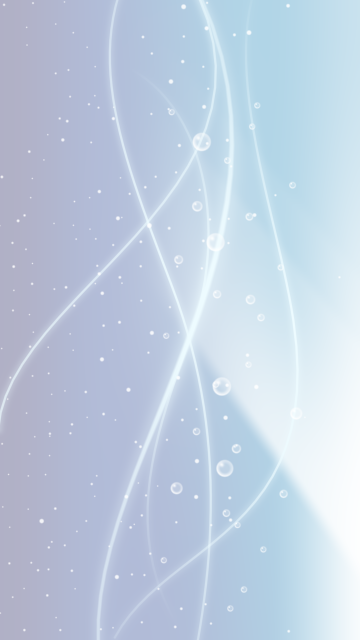
This background is drawn by a Shadertoy shader. Its source:

```glsl
#define MAUVE vec3(0.692, 0.692, 0.775)
#define PERIWINKLE vec3(0.695, 0.735, 0.845)
#define SKY vec3(0.695, 0.835, 0.905)
#define LIGHT vec3(0.93, 0.985, 1.0)
#define CURVE_STEPS 24
#define BUBBLES 30
#define LINE_WIDTH 0.0052
#define BUBBLE_SIZE 0.011
#define SPARK_CELL 0.075

float hash(vec2 p) {
    return fract(sin(dot(p, vec2(127.1, 311.7))) * 43758.55);
}

vec2 cubic(vec2 a, vec2 b, vec2 c, vec2 d, float t) {
    float s = 1.0 - t;
    return s * s * s * a + 3.0 * s * t * (s * b + t * c) + t * t * t * d;
}

// Glowing cubic curve; strength runs from its first to its last end
float ribbon(vec2 p, vec2 a, vec2 b, vec2 c, vec2 d, float width, vec2 strength) {
    float nearest = 10.0, along = 0.0;
    vec2 start = a;
    for (int i = 1; i <= CURVE_STEPS; i++) {
        vec2 end = cubic(a, b, c, d, float(i) / float(CURVE_STEPS));
        vec2 seg = end - start;
        float h = clamp(dot(p - start, seg) / dot(seg, seg), 0.0, 1.0);
        float dist = length(p - start - seg * h);
        if (dist < nearest) {
            nearest = dist;
            along = (float(i) - 1.0 + h) / float(CURVE_STEPS);
        }
        start = end;
    }
    float core = 1.0 - smoothstep(width * 0.2, width, nearest);
    float halo = exp(-nearest * nearest / (7.0 * width * width));
    return mix(strength.x, strength.y, along) * (0.65 * core + 0.35 * halo);
}

// Horizontal blend, a slanted beam and white light from the right
vec3 backdrop(vec2 p) {
    vec3 col = mix(MAUVE, PERIWINKLE, smoothstep(0.0, 0.3, p.x));
    col = mix(col, SKY, smoothstep(0.3, 0.83, p.x + 0.12 * (p.y - 0.9)));
    float belowTop = dot(p - vec2(0.648, 1.257), vec2(-0.764, -0.645));
    float aboveBase = dot(p - vec2(0.567, 0.759), vec2(0.811, 0.584));
    float beam = 0.15 * smoothstep(-0.01, 0.03, belowTop)
               + 0.5 * smoothstep(0.0, 0.38, belowTop)
               + 0.08 * smoothstep(-0.13, -0.09, belowTop);
    beam *= smoothstep(-0.01, 0.04, aboveBase) * smoothstep(0.36, 0.78, p.x);
    float side = smoothstep(0.74, 1.04, p.x) * mix(0.95, 0.32, smoothstep(0.35, 1.75, p.y));
    vec2 q = (p - vec2(0.53, 1.03)) / vec2(0.17, 0.38);
    float haze = 0.16 * exp(-dot(q, q));
    return mix(col, vec3(1.0), 1.0 - (1.0 - beam) * (1.0 - side) * (1.0 - haze));
}

// Cellular dots, densest around the ribbons
float sparkles(vec2 p, float cell, float size, float px) {
    vec2 id = floor(p / cell);
    vec2 jitter = vec2(hash(id + 3.1), hash(id + 8.7));
    vec2 spot = (id + 0.15 + 0.7 * jitter) * cell;
    float radius = size * mix(0.4, 1.0, pow(hash(id + 5.3), 3.0));
    float density = 0.7 * exp(-pow((spot.x - 0.46) / 0.24, 2.0));
    float dot_ = 1.0 - smoothstep(radius - px, radius + px, length(p - spot));
    return dot_ * step(hash(id + 1.9), density);
}

// Hollow sphere with a pale body, bright rim and two glints
float bubble(vec2 q, float radius, float px) {
    float r = length(q) / radius;
    float inside = 1.0 - smoothstep(1.0 - px / radius, 1.0 + px / radius, r);
    float rim = smoothstep(0.45, 0.95, r);
    float shade = 0.5 + 0.5 * dot(q, vec2(-0.6, -0.8)) / radius;
    float glint = exp(-18.0 * dot(q / radius - vec2(-0.35, 0.4), q / radius - vec2(-0.35, 0.4)));
    return inside * clamp(0.2 + rim * (0.25 + 0.45 * shade) + 0.6 * glint, 0.0, 1.0);
}

void mainImage(out vec4 fragColor, in vec2 fragCoord) {
    vec2 p = fragCoord / iResolution.x;
    float px = 1.0 / iResolution.x;
    vec3 col = backdrop(p);

    // Ribbons: the broad sweep, then the fine strands
    float swell = exp(-pow((p.y - 0.95) / 0.5, 2.0));
    float broad = ribbon(p, vec2(0.556, 1.79), vec2(0.868, 1.106), vec2(0.25, 0.516),
        vec2(0.273, -0.01), 0.007 + 0.006 * swell, vec2(0.55 + 0.45 * swell));
    float left = ribbon(p, vec2(0.551, 1.789), vec2(0.799, 1.241), vec2(0.019, 0.956),
        vec2(-0.005, 0.586), LINE_WIDTH, vec2(0.65, 0.75));
    float cross_ = max(
        ribbon(p, vec2(0.329, 1.789), vec2(0.255, 1.546), vec2(0.366, 1.28),
            vec2(0.479, 0.979), LINE_WIDTH, vec2(0.5, 0.9)),
        ribbon(p, vec2(0.479, 0.979), vec2(0.606, 0.644), vec2(0.606, 0.319),
            vec2(0.549, -0.005), LINE_WIDTH, vec2(0.9, 0.5)));
    float inner = max(
        ribbon(p, vec2(0.359, 1.588), vec2(0.551, 1.488), vec2(0.62, 1.199),
            vec2(0.556, 0.933), LINE_WIDTH, vec2(0.0, 0.9)),
        ribbon(p, vec2(0.556, 0.933), vec2(0.505, 0.725), vec2(0.294, 0.366),
            vec2(0.495, 0.037), LINE_WIDTH, vec2(0.9, 0.0)));
    float right = max(
        ribbon(p, vec2(0.699, 1.778), vec2(0.637, 1.523), vec2(0.775, 1.153),
            vec2(0.815, 0.887), LINE_WIDTH, vec2(0.1, 1.0)),
        ribbon(p, vec2(0.815, 0.887), vec2(0.903, 0.296), vec2(0.463, 0.273),
            vec2(0.319, 0.007), LINE_WIDTH, vec2(1.0, 0.25)));
    float dark = (1.0 - broad) * (1.0 - left) * (1.0 - cross_) * (1.0 - inner) * (1.0 - right);
    col = mix(LIGHT, col, clamp(dark, 0.0, 1.0));

    // Small dots, then bubbles rising in a wavering column
    float dots = max(sparkles(p, SPARK_CELL, 0.0065, px),
                     sparkles(p + 0.37, SPARK_CELL * 0.8, 0.0035, px));
    col = mix(col, vec3(1.0), 0.85 * dots);
    for (int i = 0; i < BUBBLES; i++) {
        float k = float(i);
        float rise = (k + hash(vec2(k, 2.0))) / float(BUBBLES);
        vec2 centre = vec2(0.64 + 0.13 * sin(k * 2.4) + 0.06 * sin(k * 5.3), mix(0.08, 1.53, rise));
        float radius = BUBBLE_SIZE * (0.75 + 1.6 * pow(hash(vec2(k, 7.0)), 4.0));
        col = mix(col, vec3(1.0), bubble(p - centre, radius, px));
    }
    fragColor = vec4(col, 1.0);
}
```
